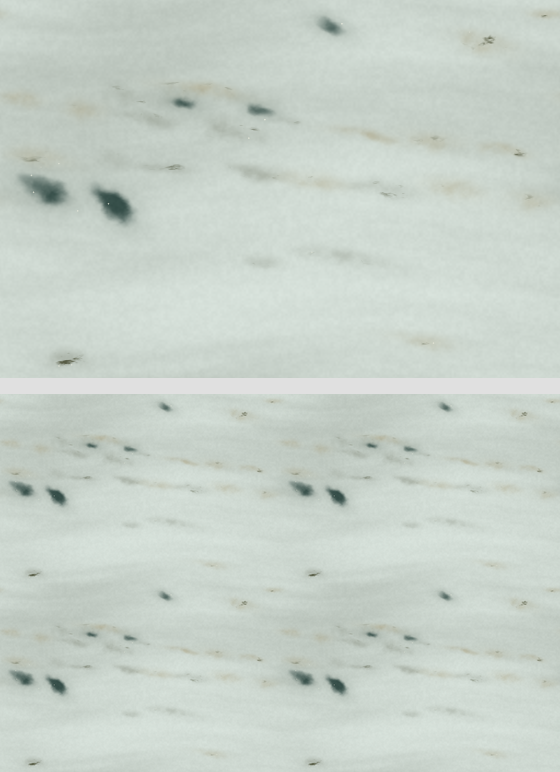
Top: one tile. Bottom: repeated 2 by 2.
Give the GLSL for this texture, as a WebGL 1 fragment shader.

```glsl
precision highp float;
// Pale grey-green marble with soft tan veins, dark green clots and fine grain; tiles both ways.
uniform vec2 u_resolution;

const float TAU = 6.2831853;

float hash(vec2 p) {
  vec3 q = fract(vec3(p.xyx) * 0.1031);
  q += dot(q, q.yzx + 33.33);
  return fract((q.x + q.y) * q.z);
}

// Value noise that wraps after a whole number of cells.
float noise(vec2 uv, vec2 cells) {
  vec2 q = uv * cells;
  vec2 i = floor(q);
  vec2 f = q - i;
  f = f * f * (3.0 - 2.0 * f);
  vec2 a = mod(i, cells);
  vec2 b = mod(i + 1.0, cells);
  return mix(mix(hash(a), hash(vec2(b.x, a.y)), f.x),
             mix(hash(vec2(a.x, b.y)), hash(b), f.x), f.y);
}

float layers(vec2 uv, vec2 cells) {
  float sum = 0.0;
  float gain = 0.53;
  for (int k = 0; k < 4; k++) {
    sum += gain * noise(uv + 0.17 * float(k), cells);
    cells *= 2.0;
    gain *= 0.5;
  }
  return sum;
}

// Squared distance to a tilted ellipse, across the tile borders.
float ellipse(vec2 uv, vec2 center, vec2 radius, float tilt) {
  vec2 d = (fract(uv - center + 0.5) - 0.5) * vec2(1.48, 1.0);
  float c = cos(tilt);
  float s = sin(tilt);
  d = vec2(c * d.x + s * d.y, c * d.y - s * d.x) / radius;
  return dot(d, d);
}

// Sparse round glints, one per chosen cell.
float glints(vec2 uv) {
  vec2 cells = vec2(60.0, 40.0);
  vec2 i = mod(floor(uv * cells), cells);
  vec2 spot = 0.25 + 0.5 * vec2(hash(i + 7.0), hash(i + 91.0));
  float d = length(fract(uv * cells) - spot);
  return step(0.93, hash(i + 31.0)) * (1.0 - smoothstep(0.03, 0.14, d));
}

void main() {
  vec2 uv = gl_FragCoord.xy / u_resolution;
  vec2 flow = uv + vec2(0.0, 0.03 * sin(TAU * (uv.x + 0.1)));
  float fine = layers(uv, vec2(36.0, 30.0));
  vec2 warped = uv + 0.035 * (vec2(layers(uv, vec2(12.0, 10.0)),
                                   layers(uv + 0.37, vec2(12.0, 10.0))) - 0.5)
              + 0.012 * (fine - 0.5);

  // Cloudy ground with long, nearly level streaks
  float shade = 0.36 + 0.25 * cos(TAU * (flow.y - 0.76))
              + 0.13 * cos(TAU * (uv.x - 0.16))
              + 0.55 * (layers(flow, vec2(3.0, 6.0)) - 0.5)
              + 0.35 * (layers(flow, vec2(4.0, 24.0)) - 0.5);
  vec3 color = mix(vec3(0.838, 0.879, 0.852), vec3(0.72, 0.758, 0.725),
                   smoothstep(-0.05, 1.05, shade));

  // Tan and grey smudges strung along two falling veins, some strays
  float tan_stain = 0.0;
  float grey_stain = 0.0;
  for (int k = 0; k < 24; k++) {
    float n = float(k);
    float size = hash(vec2(n, 5.0));
    float row = mod(n, 3.0);
    float x = (n + hash(vec2(n, 2.0))) / 24.0;
    float y = row < 0.5 ? 0.73 - 0.13 * x : 0.59 - 0.12 * x;
    if (row > 1.5) y = hash(vec2(n, 9.0)) * 0.85 + 0.6;
    y += 0.04 * (hash(vec2(n, 12.0)) - 0.5);
    vec2 radius = vec2(0.05 + 0.07 * size, 0.014 + 0.016 * hash(vec2(n, 14.0)));
    float stain = exp(-1.3 * ellipse(warped, vec2(x, y), radius, -0.14));
    stain *= 0.35 + 0.5 * hash(vec2(n, 17.0));
    if (hash(vec2(n, 23.0)) > 0.45) tan_stain = max(tan_stain, stain);
    else grey_stain = max(grey_stain, stain);
  }
  float patchy = smoothstep(0.2, 0.8, fine);
  color = mix(color, vec3(0.60, 0.63, 0.58), grey_stain * (0.35 + 0.5 * patchy));
  color = mix(color, vec3(0.69, 0.67, 0.56), tan_stain * (0.35 + 0.6 * patchy));

  // Olive flecks inside the smudges
  float stained = max(tan_stain, grey_stain);
  float fleck = smoothstep(0.64, 0.86, layers(warped, vec2(32.0, 56.0)));
  color = mix(color, vec3(0.34, 0.36, 0.27), fleck * smoothstep(0.2, 0.6, stained));

  // Dark green clots with blurred halos and broken cores
  float clot = 0.0;
  float halo = 0.0;
  for (int k = 0; k < 5; k++) {
    float n = float(k);
    vec2 center = vec2(0.09 + 0.12 * n, 0.47 + 0.245 * floor(n * 0.5));
    center += 0.05 * (vec2(hash(vec2(n, 41.0)), hash(vec2(n, 47.0))) - 0.5);
    vec2 radius = vec2(0.075, 0.036) * (k < 2 ? 1.0 : 0.55);
    float d = ellipse(warped, center, radius, -0.35 - 0.3 * hash(vec2(n, 53.0)));
    clot = max(clot, exp(-1.1 * d) * (k < 2 ? 1.0 : 0.8));
    halo = max(halo, exp(-0.45 * d));
  }
  float broken = layers(warped + 0.21, vec2(24.0, 20.0));
  color = mix(color, vec3(0.55, 0.60, 0.56), 0.4 * halo);
  color = mix(color, vec3(0.17, 0.27, 0.25),
              smoothstep(0.2, 0.95, clot * (0.45 + 1.1 * broken)) * 0.92);

  // Crystal grain and bright glints
  float grain = noise(uv, vec2(256.0, 173.0)) + noise(uv + 0.4, vec2(120.0, 81.0)) - 1.0;
  color += 0.018 * grain;
  color = mix(color, vec3(0.93, 0.93, 0.87),
              0.7 * glints(uv) * smoothstep(0.15, 0.5, max(stained, halo)));
  gl_FragColor = vec4(color, 1.0);
}
```
